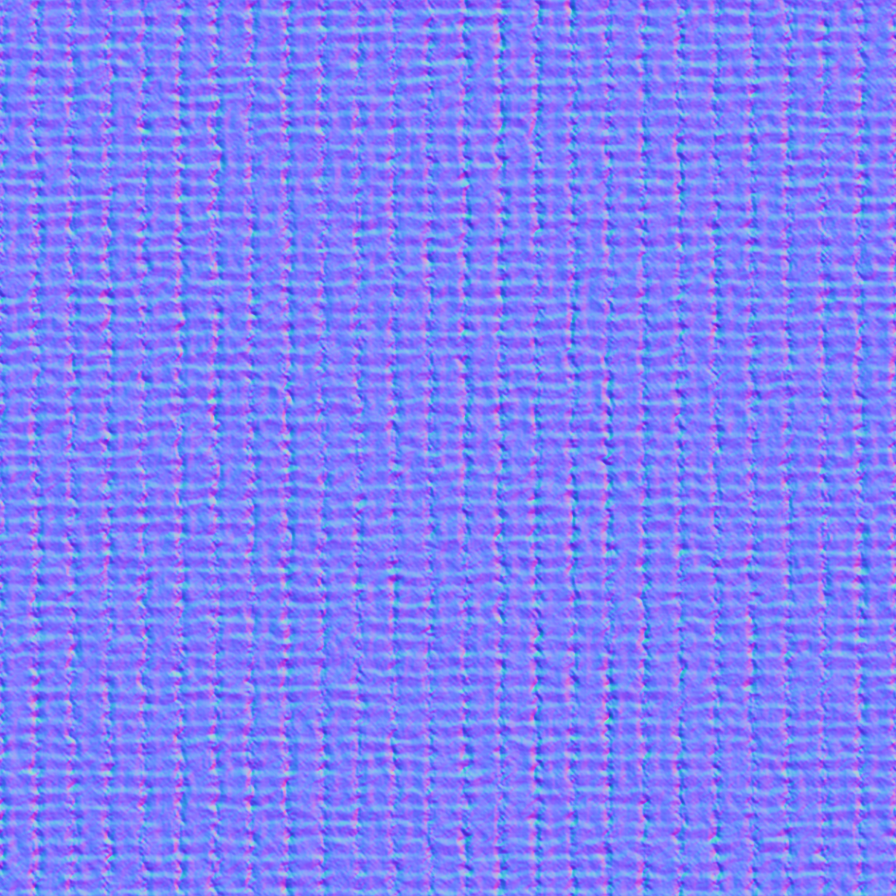
Give the GLSL for this texture map, as a WebGL 1 fragment shader.

```glsl
precision highp float;
// Tangent-space normal map of a coarse ribbed cloth: 25 columns parted by frayed,
// broken grooves, crossed by 53 soft weft rows. A height field is built from waves
// and noise, then its slope is taken by central differences and encoded as a colour.

uniform vec2 u_resolution;

const float TAU = 6.2831853;
const float COLUMNS = 25.0;
const float ROWS = 53.0;

float hash(vec2 p) {
  vec3 q = fract(vec3(p.xyx) * 0.1031);
  q += dot(q, q.yzx + 33.33);
  return fract((q.x + q.y) * q.z);
}

// Smooth value noise in the range -1 to 1
float noise(vec2 p) {
  vec2 i = floor(p);
  vec2 f = fract(p);
  f = f * f * (3.0 - 2.0 * f);
  float low = mix(hash(i), hash(i + vec2(1.0, 0.0)), f.x);
  float high = mix(hash(i + vec2(0.0, 1.0)), hash(i + vec2(1.0, 1.0)), f.x);
  return mix(low, high, f.y) * 2.0 - 1.0;
}

// Rounded weft rows, slightly steeper above, swelling into beads
float weftRows(vec2 uv) {
  float wander = 0.12 * noise(uv * vec2(25.0, 20.0) + 7.0)
               + 0.12 * noise(uv * vec2(70.0, 53.0) + 31.0);
  float t = TAU * (uv.y * ROWS + wander);
  float swell = 0.9 + 0.6 * noise(uv * vec2(50.0, 53.0) + 53.0);
  return 0.00068 * swell * (cos(t) + 0.17 * sin(2.0 * t));
}

// Wide frayed groove between columns, broken into short stitches
float grooves(vec2 uv) {
  float wobble = 0.08 * noise(uv * vec2(12.0, 60.0) + 11.0)
               + 0.08 * noise(uv * vec2(90.0, 150.0) + 71.0);
  float x = uv.x * COLUMNS + wobble;
  float column = floor(x + 0.5);
  float d = x - column;
  float core = exp(-d * d / 0.018);
  float strength = 0.55 + 0.35 * hash(vec2(column, 5.0))
                 + 0.35 * noise(vec2(column * 3.7, uv.y * 18.0))
                 + 0.5 * noise(vec2(column * 5.3, uv.y * 70.0));
  float pinch = 0.8 - 0.4 * cos(TAU * uv.y * ROWS);
  // The lean of the groove walls drifts slowly across the cloth
  float lean = 0.016 * sin(TAU * (uv.x - 0.42)) * d;
  float fray = 0.0010 * noise(uv * vec2(150.0, 120.0) + 97.0)
             + 0.0007 * noise(uv * vec2(260.0, 230.0) + 43.0);
  return core * (strength * (lean - 0.0023 * pinch) + fray);
}

// A pair of warp threads inside each column, steeper on their right side
float warpThreads(vec2 uv) {
  float wander = 0.15 * noise(uv * vec2(40.0, 53.0) + 19.0);
  float t = TAU * (uv.x * COLUMNS * 2.0 + 0.5 + wander);
  float swell = 1.0 + 0.8 * noise(uv * vec2(60.0, 53.0) + 3.0);
  return 0.00032 * swell * (cos(t) + 0.2 * sin(2.0 * t));
}

// Lumps, creases and short slanted fibres
float fibres(vec2 uv) {
  float lumps = 0.0010 * noise(uv * vec2(50.0, 47.0) + 23.0)
              + 0.00085 * noise(uv * vec2(110.0, 105.0) + 41.0);
  vec2 slanted = vec2(uv.x * 0.8 + uv.y * 0.6, uv.y * 0.8 - uv.x * 0.6);
  vec2 crossed = vec2(uv.x * 0.7 - uv.y * 0.7, uv.x * 0.7 + uv.y * 0.7);
  float hairs = 0.00020 * noise(slanted * vec2(130.0, 280.0) + 61.0)
              + 0.00018 * noise(crossed * vec2(140.0, 290.0) + 17.0)
              + 0.00022 * noise(uv * 310.0 + 83.0);
  // Fuzz gathers along the grooves
  float seam = pow(0.5 + 0.5 * cos(TAU * uv.x * COLUMNS), 4.0);
  return lumps + hairs * (1.0 + 1.2 * seam);
}

float height(vec2 uv) {
  return weftRows(uv) + grooves(uv) + warpThreads(uv) + fibres(uv);
}

void main() {
  vec2 uv = gl_FragCoord.xy / u_resolution;

  // Slope over a fixed canvas distance keeps the relief independent of size
  vec2 e = vec2(0.0007, 0.0);
  vec2 slope = vec2(height(uv + e.xy) - height(uv - e.xy),
                    height(uv + e.yx) - height(uv - e.yx)) / (2.0 * e.x);

  vec3 normal = normalize(vec3(-slope, 1.0));
  gl_FragColor = vec4(normal * 0.5 + 0.5, 1.0);
}
```
